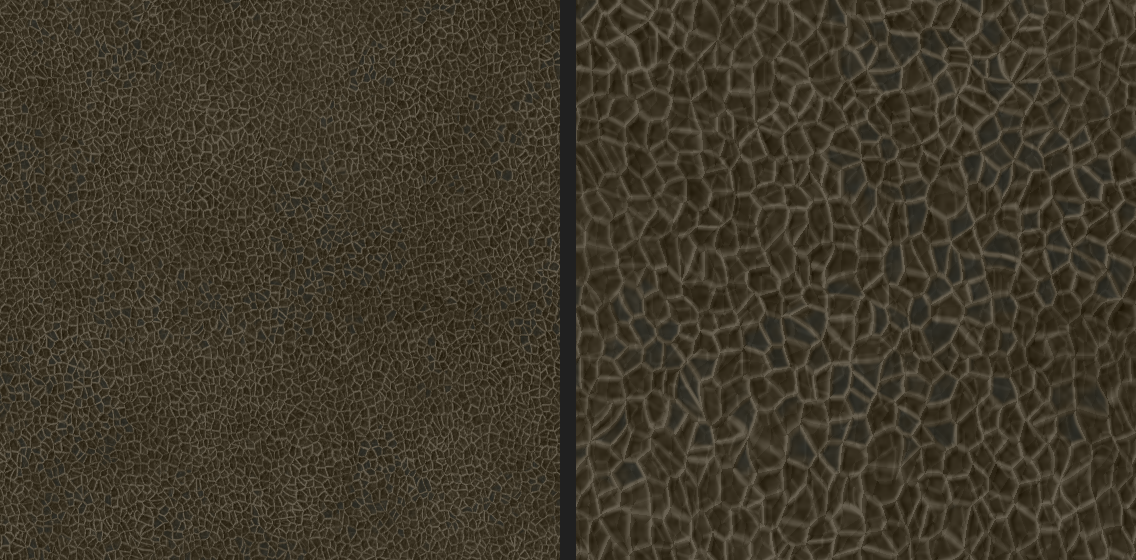
Left: the whole. Right: its middle third, enlarged.
Write a Shadertoy shader that draws this texture.

```glsl
// Dark olive-brown leather with fine pebbled grain, pale creases and blue-black specks.

vec2 hash2(vec2 p) {
    vec3 q = fract(p.xyx * vec3(0.1031, 0.1030, 0.0973));
    q += dot(q, q.yzx + 33.33);
    return fract((q.xx + q.yz) * q.zy);
}

float noise(vec2 p) {
    vec2 i = floor(p), f = fract(p);
    f = f * f * (3.0 - 2.0 * f);
    return mix(mix(hash2(i).x, hash2(i + vec2(1, 0)).x, f.x),
               mix(hash2(i + vec2(0, 1)).x, hash2(i + vec2(1, 1)).x, f.x), f.y);
}

float fbm(vec2 p) {
    float sum = 0.0, amp = 0.5;
    for (int i = 0; i < 4; i++) {
        sum += amp * noise(p);
        p = mat2(1.6, 1.2, -1.2, 1.6) * p + 7.3;
        amp *= 0.5;
    }
    return sum / 0.9375;
}

// Cell pattern: x = distance to crease, y = lit side, z = crease hash, w = cell hash
vec4 pebbles(vec2 p, vec2 lightDir) {
    vec2 base = floor(p), f = fract(p), nearCell, nearPoint;
    float best = 9.0;
    for (int y = -1; y <= 1; y++)
    for (int x = -1; x <= 1; x++) {
        vec2 cell = vec2(x, y);
        vec2 r = cell + 0.05 + 0.9 * hash2(base + cell) - f;
        float d = dot(r, r);
        if (d < best) { best = d; nearCell = cell; nearPoint = r; }
    }
    vec4 result = vec4(9.0, 0.0, 0.0, hash2(base + nearCell + 51.0).x);
    for (int y = -2; y <= 2; y++)
    for (int x = -2; x <= 2; x++) {
        vec2 cell = nearCell + vec2(x, y);
        vec2 r = cell + 0.05 + 0.9 * hash2(base + cell) - f;
        vec2 across = r - nearPoint;
        if (dot(across, across) < 1e-4) continue;
        vec2 normal = normalize(across);
        float d = dot(0.5 * (r + nearPoint), normal);
        if (d < result.x) {
            float edgeHash = hash2(2.0 * base + nearCell + cell + 17.0).y;
            result.xyz = vec3(d, dot(normal, lightDir), edgeHash);
        }
    }
    return result;
}

void mainImage(out vec4 fragColor, in vec2 fragCoord) {
    vec2 uv = fragCoord / min(iResolution.x, iResolution.y);

    // Bend the grain slowly, then wobble the single creases
    vec2 p = uv + 0.03 * vec2(fbm(uv * 6.0), fbm(uv * 6.0 + 40.0));
    p += 0.007 * vec2(noise(uv * 48.0), noise(uv * 48.0 + 20.0));
    p = mat2(0.97, -0.2, 0.2, 0.97) * p * vec2(1.12, 0.9);

    vec2 lightDir = normalize(vec2(0.85, -0.5));
    vec4 grain = pebbles(p * 72.0, lightDir);
    vec4 wrinkle = pebbles(p * 112.0 + 31.0, lightDir);

    // Pale creases of uneven strength, with a lit and a shaded flank
    float relief = 0.65 + 0.7 * fbm(uv * 11.0 + 9.0);
    float crease = (1.0 - smoothstep(0.02, 0.2, grain.x)) * (0.45 + 0.6 * grain.z);
    float flank = grain.y * (1.0 - smoothstep(0.05, 0.36, grain.x));
    float fine = (1.0 - smoothstep(0.02, 0.2, wrinkle.x)) * smoothstep(0.35, 0.9, wrinkle.z);
    float fineFlank = wrinkle.y * (1.0 - smoothstep(0.05, 0.35, wrinkle.x));

    float tone = 0.24 + relief * (0.72 * crease + 0.29 * flank + 0.28 * fine + 0.09 * fineFlank);
    tone += 0.14 * (grain.w - 0.5);
    tone += 0.32 * (noise(uv * 290.0) - 0.5) + 0.2 * (fbm(uv * 90.0) - 0.5);
    tone += 0.2 * (fbm(uv * 5.0 + 3.0) - 0.5);

    vec3 shadowBrown = vec3(0.16, 0.13, 0.07);
    vec3 paleCrease = vec3(0.36, 0.33, 0.27);
    vec3 color = mix(shadowBrown, paleCrease, clamp(tone, -0.3, 1.25));

    // Worn cells, gathered in loose patches, turn blue-black
    float patches = smoothstep(0.46, 0.72, fbm(uv * 9.0 + 60.0));
    float worn = smoothstep(0.84, 0.92, grain.w + 0.4 * patches - 0.14);
    worn *= smoothstep(0.04, 0.2, grain.x) * (0.35 + 0.65 * noise(uv * 130.0));
    vec3 blueBlack = vec3(0.14, 0.15, 0.135);
    color = mix(color, blueBlack + 0.05 * tone, 0.75 * worn);

    fragColor = vec4(color, 1.0);
}
```
